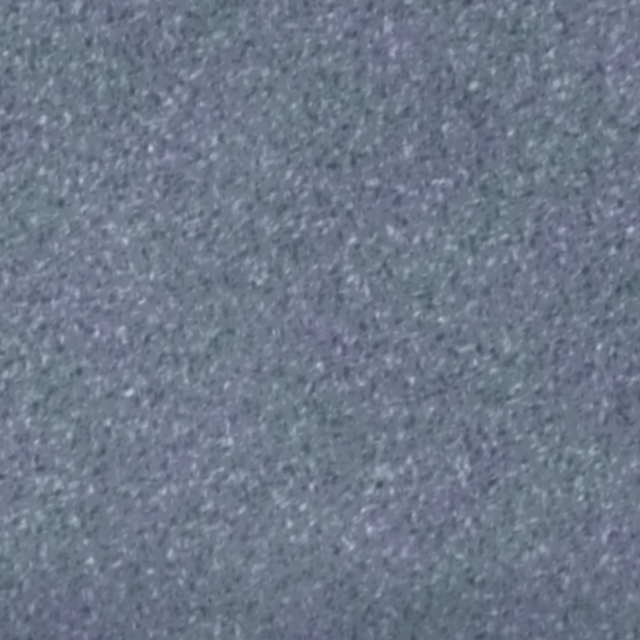
Reproduce this texture procedurally as a WebGL 1 fragment shader.

```glsl
precision highp float;
// Blue-grey speckled stone: two layers of soft, slanted cellular grains,
// scattered pale flakes, and slow layered sines for shade and tint.
// Every cell holds one randomly placed, turned and weighted ellipse.

uniform vec2 u_resolution;

const vec3 BASE_COLOR = vec3(0.428, 0.470, 0.540);
const vec3 TINT_SHIFT = vec3(0.010, -0.009, 0.012);  // violet against green
const float COARSE_CELLS = 64.0;
const float FINE_CELLS = 104.0;
const float FLAKE_CELLS = 27.0;
const float COARSE_CONTRAST = 0.125;
const float FINE_CONTRAST = 0.085;
const float FLAKE_CONTRAST = 0.125;
const float FLAKE_SHARE = 0.30;
const float SLANT = 1.05;         // main grain direction in radians
const float SLANT_SPREAD = 1.9;   // full range of directions around it
const vec2 GRAIN_RADII = vec2(0.95, 0.56);  // in cells
const vec2 FLAKE_RADII = vec2(0.40, 0.23);  // in cells

vec3 hash3(vec2 cell) {
  vec3 p = fract(cell.xyx * vec3(0.1031, 0.1030, 0.0973));
  p += dot(p, p.yxz + 33.33);
  return fract((p.xxy + p.yzz) * p.zyx);
}

// Squared distance from an ellipse centre, reaching 1 on its rim.
float ellipse(vec2 offset, float angle, vec2 radii) {
  float c = cos(angle), s = sin(angle);
  vec2 q = vec2(c * offset.x + s * offset.y, c * offset.y - s * offset.x) / radii;
  return dot(q, q);
}

float slantAngle(float random) {
  return SLANT + (random - 0.5) * SLANT_SPREAD;
}

// Sum of light and dark soft grains, centred on zero.
float grains(vec2 p, float seed) {
  vec2 cell = floor(p);
  float sum = 0.0;
  for (int j = -1; j <= 1; j++) {
    for (int i = -1; i <= 1; i++) {
      vec2 id = cell + vec2(float(i), float(j));
      vec3 place = hash3(id + seed);
      vec3 look = hash3(id + seed + 211.0);
      float d = ellipse(p - id - place.xy, slantAngle(place.z), GRAIN_RADII);
      float fall = max(1.0 - d, 0.0);
      sum += (look.x * 2.0 - 1.0) * fall * fall * fall;
    }
  }
  return sum;
}

// Sparse pale chips of varied size, with a softened rim.
float flakes(vec2 p) {
  vec2 cell = floor(p);
  float light = 0.0;
  for (int j = -1; j <= 1; j++) {
    for (int i = -1; i <= 1; i++) {
      vec2 id = cell + vec2(float(i), float(j));
      vec3 place = hash3(id + 503.0);
      vec3 look = hash3(id + 719.0);
      vec2 radii = FLAKE_RADII * mix(0.6, 1.1, look.y);
      float d = sqrt(ellipse(p - id - place.xy, slantAngle(place.z), radii));
      float chip = 1.0 - smoothstep(0.25, 1.0, d);
      light = max(light, chip * step(look.x, FLAKE_SHARE) * mix(0.45, 1.0, look.z));
    }
  }
  return light;
}

// Slow irregular waves, roughly -1 to 1.
float waves(vec2 p) {
  float a = sin(p.x * 1.3 + 1.7 * sin(p.y * 0.9 + 0.6));
  float b = sin(p.y * 1.9 - p.x * 0.8 + 1.4 * sin(p.x * 1.1 + 2.0));
  float c = sin(p.x * 2.7 + p.y * 2.3 + 1.2 * sin(p.y * 1.7));
  return 0.45 * a + 0.35 * b + 0.2 * c;
}

// Broad light: dim along the bottom and top right, brightest mid left.
float shade(vec2 uv) {
  float bottom = 1.0 - smoothstep(0.0, 0.17, uv.y);
  float corner = smoothstep(0.5, 1.6, uv.x + uv.y);
  float glow = exp(-4.0 * dot(uv - vec2(0.2, 0.45), uv - vec2(0.2, 0.45)));
  return 0.018 * glow - 0.042 * bottom - 0.016 * corner;
}

void main() {
  vec2 uv = gl_FragCoord.xy / u_resolution;
  vec2 p = gl_FragCoord.xy / min(u_resolution.x, u_resolution.y);

  float grain = COARSE_CONTRAST * grains(p * COARSE_CELLS, 17.0)
              + FINE_CONTRAST * grains(p * FINE_CELLS, 131.0);
  grain *= 1.0 - 0.25 * (1.0 - smoothstep(0.0, 0.3, uv.y));  // calmer near the bottom
  grain += 1.2 * grain * grain;                              // lights outreach darks

  float value = grain + FLAKE_CONTRAST * flakes(p * FLAKE_CELLS);
  value += shade(uv) + 0.012 * waves(p * 9.0 + 3.0);

  float tint = waves(p * 13.0 + 8.0) + 0.5 * waves(p * 41.0);
  vec3 color = BASE_COLOR + value + TINT_SHIFT * tint;
  gl_FragColor = vec4(clamp(color, 0.0, 1.0), 1.0);
}
```
